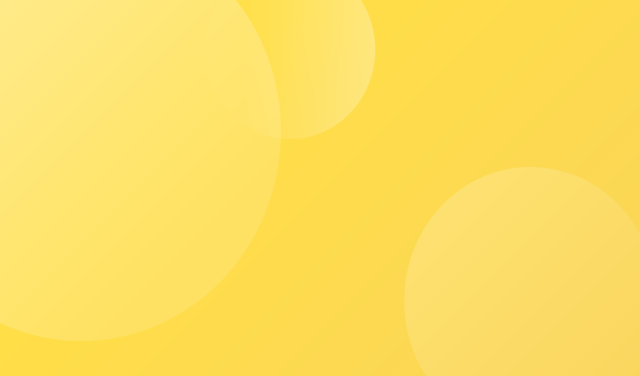
Give the GLSL for this background, as a Shadertoy shader.

```glsl
// Soft-edged coverage of an axis-aligned ellipse
float ellipseMask(vec2 p, vec2 center, vec2 radius) {
    float dist = (length((p - center) / radius) - 1.0) * min(radius.x, radius.y);
    float soft = 0.8 / iResolution.y;
    return 1.0 - smoothstep(-soft, soft, dist);
}

// Clamped linear ramp from 0 at a to 1 at b
float ramp(float a, float b, float x) {
    return clamp((x - a) / (b - a), 0.0, 1.0);
}

void mainImage(out vec4 fragColor, in vec2 fragCoord) {
    vec2 p = fragCoord / iResolution.y;
    float diagonal = p.x + 1.0 - p.y; // grows from top left to bottom right

    // Yellow backdrop
    vec3 lemon = vec3(1.0, 0.872, 0.275);
    vec3 amber = vec3(0.98, 0.835, 0.35);
    vec3 color = mix(lemon, amber, ramp(0.8, 2.7, diagonal));

    // Small disc, fading towards its left side
    float smallDisc = ellipseMask(p, vec2(0.771, 0.868), vec2(0.227, 0.238));
    color = mix(color, vec3(1.0), smallDisc * mix(0.02, 0.29, ramp(0.65, 1.0, p.x)));

    // Large disc, brightest at the top left
    float largeDisc = ellipseMask(p, vec2(0.216, 0.649), vec2(0.531, 0.556));
    color = mix(color, vec3(1.0), largeDisc * mix(0.36, 0.13, ramp(0.0, 1.2, diagonal)));

    // Lower right disc, melting into the corner
    float cornerDisc = ellipseMask(p, vec2(1.411, 0.2), vec2(0.336, 0.356));
    color = mix(color, vec3(1.0), cornerDisc * mix(0.2, 0.03, ramp(1.65, 2.7, diagonal)));

    fragColor = vec4(color, 1.0);
}
```
